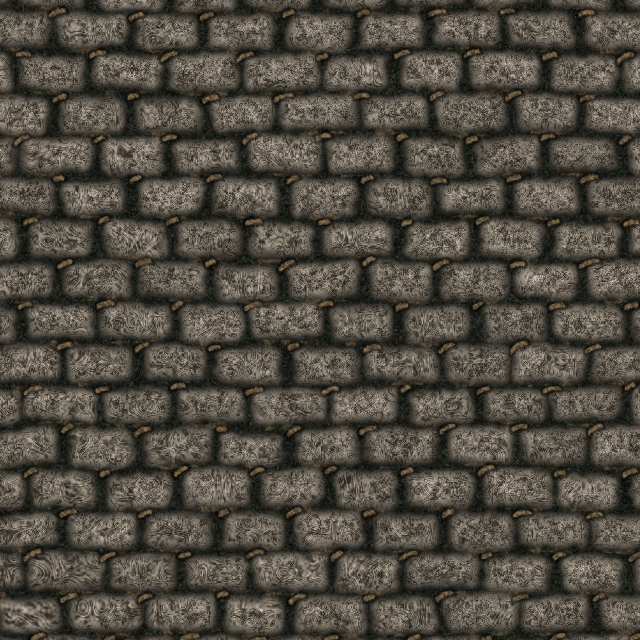
This texture is drawn by a Shadertoy shader. Its source:

```glsl
#define ROWS 15.36
#define COLUMNS 8.5
#define GRID_START vec2(0.718, 0.24)
#define ROW_DRIFT 0.012
#define YARN_HALF_SIZE vec2(0.765, 0.425)
#define CORNER_RADIUS 0.22
#define FUZZ 0.30
#define GAP_COLOR vec3(0.085, 0.095, 0.075)
#define YARN_DARK vec3(0.165, 0.150, 0.120)
#define YARN_LIGHT vec3(0.690, 0.645, 0.585)
#define THREAD_COLOR vec3(0.520, 0.430, 0.310)

float hash(vec2 p) {
    vec3 q = fract(p.xyx * vec3(0.1031, 0.1030, 0.0973));
    q += dot(q, q.yzx + 33.33);
    return fract((q.x + q.y) * q.z);
}

float noise(vec2 p) {
    vec2 i = floor(p), f = fract(p);
    f = f * f * (3.0 - 2.0 * f);
    return mix(mix(hash(i), hash(i + vec2(1, 0)), f.x),
               mix(hash(i + vec2(0, 1)), hash(i + vec2(1, 1)), f.x), f.y);
}

vec2 rotate(vec2 p, float angle) {
    float c = cos(angle), s = sin(angle);
    return vec2(c * p.x - s * p.y, s * p.x + c * p.y);
}

float roundedBox(vec2 p, vec2 halfSize, float radius) {
    vec2 d = abs(p) - halfSize + radius;
    return length(max(d, 0.0)) + min(max(d.x, d.y), 0.0) - radius;
}

// Combed hairs, bent by a slow noise
float fibers(vec2 p, float angle) {
    float bend = noise(p * 2.5 + 40.0) - 0.5;
    vec2 along = rotate(p, angle + 1.6 * bend);
    return 0.45 * noise(along * vec2(5.0, 17.0))
         + 0.30 * noise(p * 18.0 + 7.0)
         + 0.25 * noise(p * 7.0 + 19.0);
}

void mainImage(out vec4 fragColor, in vec2 fragCoord) {
    vec2 uv = fragCoord / iResolution.y;
    float cellWidth = ROWS / COLUMNS;
    vec2 p = uv * ROWS;                       // one unit is one row height

    // Uneven weave
    vec2 wobble = vec2(noise(p * 0.8), noise(p * 0.8 + 31.0)) - 0.5;
    vec2 w = p + wobble * vec2(0.16, 0.14);
    float fromTop = ROWS - w.y - GRID_START.y;
    float baseRow = floor(fromTop);

    float yarnDist = 1e3, threadDist = 1e3, seamDist = 1e3;
    vec2 yarnId = vec2(0.0), yarnPos = vec2(0.0);

    // Nearest yarn and binding thread among neighbouring cells
    for (int j = -1; j <= 1; j++) {
        float row = baseRow + float(j);
        float shift = GRID_START.x + 0.5 * mod(row, 2.0) + ROW_DRIFT * row;
        float column = w.x / cellWidth - shift;
        for (int i = -1; i <= 1; i++) {
            vec2 id = vec2(floor(column) + float(i), row) + 50.0;
            float a = hash(id), b = hash(id + 17.3), c = hash(id + 71.9);
            vec2 q = vec2((column - (id.x - 50.0) - 0.5) * cellWidth,
                          row + 0.5 - fromTop);

            vec2 yq = rotate(q - 0.09 * (vec2(a, b) - 0.5), 0.12 * (c - 0.5));
            vec2 size = YARN_HALF_SIZE + vec2(0.17 * pow(b, 4.0), 0.07 * (a - 0.4));
            float d = roundedBox(yq, size, CORNER_RADIUS);
            if (d < yarnDist) {
                yarnDist = d;
                yarnId = id;
                yarnPos = yq;
            }

            // Slanted stitch at the top of each gap
            vec2 tq = q - vec2(-0.5 * cellWidth + 0.10 + 0.14 * (c - 0.5), 0.43);
            tq = rotate(tq, -0.12 - 0.45 * a);
            tq.y += 0.9 * tq.x * tq.x;
            float stitch = roundedBox(tq, vec2(0.13 + 0.11 * b, 0.060), 0.058);
            threadDist = min(threadDist, stitch);

            // Thin strand along the seam
            vec2 sq = q - vec2(0.25 * (a - 0.5), -0.48 + 0.05 * (c - 0.5));
            float strand = roundedBox(sq, vec2(0.25 + 0.3 * b, 0.022), 0.02);
            seamDist = min(seamDist, strand);
        }
    }

    // Wool surface
    float angle = 2.2 * (hash(yarnId + 5.0) - 0.5) - 0.5 * yarnPos.x;
    float hair = fibers(p, angle);
    float grain = noise(p * 21.0 + 90.0);
    float tuft = noise(p * 4.5 + 60.0);
    float edge = yarnDist + FUZZ * (hair - 0.5) + 0.10 * (tuft - 0.5);
    float coverage = 1.0 - smoothstep(-0.05, 0.07, edge);
    vec3 yarn = mix(YARN_DARK, YARN_LIGHT, smoothstep(0.10, 0.90, hair));
    yarn *= mix(0.66, 1.04, smoothstep(0.02, -0.20, edge));
    yarn *= 0.95 + 0.16 * yarnPos.y + 0.14 * (hash(yarnId + 9.0) - 0.5);
    yarn += 0.16 * smoothstep(0.66, 0.95, hair) * tuft;

    // Shadowed gaps with stray hairs
    vec3 color = GAP_COLOR * (0.45 + 1.1 * grain);
    color += 0.16 * YARN_LIGHT * smoothstep(0.50, 0.80, hair);
    color = mix(color, yarn, coverage);

    // Binding threads
    float strandMask = 1.0 - smoothstep(-0.02, 0.04, seamDist + 0.12 * (tuft - 0.4));
    color = mix(color, THREAD_COLOR * (0.35 + 0.6 * grain), 0.65 * strandMask);
    float rough = threadDist + 0.07 * (hair - 0.5);
    color *= mix(0.45, 1.0, smoothstep(0.0, 0.11, rough));
    float threadMask = 1.0 - smoothstep(-0.035, 0.025, rough);
    vec3 thread = THREAD_COLOR * (0.55 + 0.65 * grain);
    color = mix(color, thread, 0.9 * threadMask);

    fragColor = vec4(clamp(color, 0.0, 1.0), 1.0);
}
```
